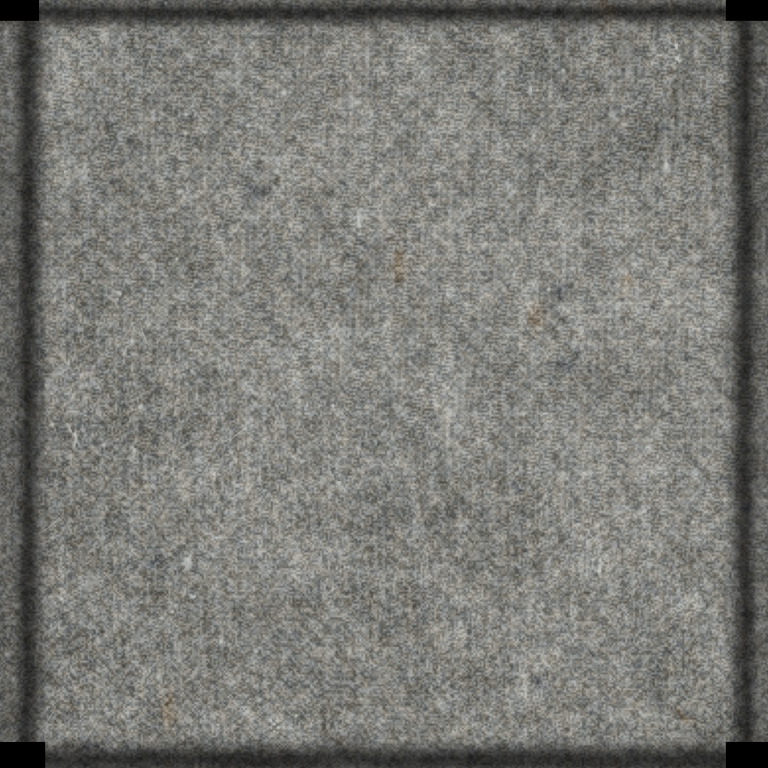
A Shadertoy shader for this texture:

```glsl
const vec3 CONCRETE = vec3(0.522, 0.522, 0.502);
const vec3 CHALK = vec3(0.80, 0.81, 0.79);
const vec3 RUST = vec3(0.54, 0.44, 0.32);
const vec3 SLATE = vec3(0.29, 0.31, 0.34);

float hash(vec2 p) {
    return fract(sin(dot(p, vec2(127.1, 311.7))) * 43758.5453);
}

float noise(vec2 p) {
    vec2 i = floor(p), f = fract(p);
    f = f * f * (3.0 - 2.0 * f);
    return mix(mix(hash(i), hash(i + vec2(1, 0)), f.x),
               mix(hash(i + vec2(0, 1)), hash(i + vec2(1, 1)), f.x), f.y);
}

// Noise centred on zero
float grain(vec2 uv, float cells, float seed) {
    return noise(uv * cells + seed) - 0.5;
}

// Soft spots, one possible per cell; radius is in canvas units
float scatter(vec2 uv, float cells, float density, vec2 radius, float seed) {
    vec2 p = uv * cells, id = floor(p);
    float cover = 0.0;
    for (int y = -1; y <= 1; y++) {
        for (int x = -1; x <= 1; x++) {
            vec2 cell = id + vec2(x, y);
            vec2 jitter = vec2(hash(cell + seed), hash(cell + seed + 19.3));
            float present = step(hash(cell + seed + 41.7), density);
            float size = mix(0.5, 1.2, hash(cell + seed + 67.9));
            vec2 d = (p - cell - jitter) / (cells * radius * size);
            cover = max(cover, present * exp(-dot(d, d)));
        }
    }
    return cover;
}

// Thin slanted scratches with faded ends
float scratches(vec2 uv, float cells, float density, float seed) {
    vec2 id = floor(uv * cells);
    vec2 q = fract(uv * cells) - 0.5;
    float angle = 6.2832 * hash(id + seed);
    q = mat2(cos(angle), -sin(angle), sin(angle), cos(angle)) * q;
    q.y += 0.7 * q.x * q.x;
    float stroke = 1.0 - smoothstep(0.0, 0.0016, abs(q.y) / cells);
    float ends = 1.0 - smoothstep(0.08, 0.2, abs(q.x));
    return stroke * ends * step(hash(id + seed + 7.1), density);
}

// Groove shade: x is the distance from its centre, positive towards the slab
float groove(float x, float core, float fade) {
    float width = x > 0.0 ? fade : core;
    return exp(-x * x / (width * width));
}

float boxMask(vec2 p, vec2 low, vec2 high, float blur) {
    vec2 inside = smoothstep(low - blur, low + blur, p)
                * (1.0 - smoothstep(high - blur, high + blur, p));
    return inside.x * inside.y;
}

vec3 concrete(vec2 uv) {
    // Grain from broad mottling down to grit
    float tone = 0.07 * grain(uv, 6.0, 3.0)
               + 0.07 * grain(uv * vec2(1.0, 0.7), 26.0, 11.0)
               + 0.10 * grain(uv * vec2(1.0, 0.8), 75.0, 23.0)
               + 0.17 * grain(uv, 180.0, 37.0)
               + 0.24 * grain(uv, 390.0, 53.0);
    vec3 color = CONCRETE + tone;
    color += vec3(0.03, 0.005, -0.03) * grain(uv, 130.0, 71.0);

    // Ragged coordinates break up the stains
    vec2 ragged = uv + 0.022 * vec2(grain(uv, 65.0, 5.0), grain(uv, 65.0, 31.0));
    float grit = noise(uv * 210.0 + 17.0);
    float rust = scatter(ragged, 7.0, 0.22, vec2(0.010, 0.020), 2.0);
    float slate = scatter(ragged, 9.0, 0.25, vec2(0.010, 0.009), 8.0);
    color = mix(color, RUST + tone, 0.45 * rust);
    color = mix(color, SLATE + tone, 0.5 * slate);

    // Chalky patches, bright chips, pits and scratches
    float haze = scatter(ragged, 13.0, 0.5, vec2(0.013, 0.020), 14.0);
    float chips = scatter(ragged, 12.0, 0.22, vec2(0.006, 0.012), 26.0);
    float dots = scatter(uv, 24.0, 0.06, vec2(0.0032), 38.0);
    float pits = scatter(uv, 40.0, 0.16, vec2(0.0028), 50.0);
    color = mix(color, CHALK, 0.38 * haze * smoothstep(0.25, 0.85, grit));
    color = mix(color, CHALK, 0.85 * chips * smoothstep(0.35, 0.75, grit));
    color = mix(color, CHALK, 0.8 * dots);
    color = mix(color, SLATE, 0.6 * pits);
    return mix(color, CHALK, 0.4 * scratches(uv, 8.0, 0.12, 62.0));
}

void mainImage(out vec4 fragColor, in vec2 fragCoord) {
    vec2 uv = fragCoord / iResolution.xy;
    float pixel = 0.5 / min(iResolution.x, iResolution.y);
    vec3 color = concrete(uv);

    // Four border grooves and the duller strips beyond them
    float wobble = 0.004 * grain(uv, 30.0, 83.0);
    float sides = max(groove(uv.x - 0.036 + wobble, 0.013, 0.018),
                      groove(0.971 - uv.x + wobble, 0.012, 0.018));
    float ends = max(groove(uv.y - 0.012 + wobble, 0.020, 0.017),
                     groove(0.984 - uv.y + wobble, 0.010, 0.014));
    float rim = 1.0 - boxMask(uv, vec2(0.036, 0.02), vec2(0.965, 0.98), 0.025);
    color *= (1.0 - 0.58 * max(sides, ends)) * (1.0 - 0.24 * rim);

    // Black corner notches
    float leftEdge = uv.y > 0.5 ? 0.051 : 0.059;
    float column = boxMask(uv, vec2(leftEdge, -1.0), vec2(0.945, 2.0), pixel);
    float row = boxMask(uv, vec2(-1.0, 0.034), vec2(2.0, 0.973), pixel);
    color *= max(column, row);

    fragColor = vec4(clamp(color, 0.0, 1.0), 1.0);
}
```
